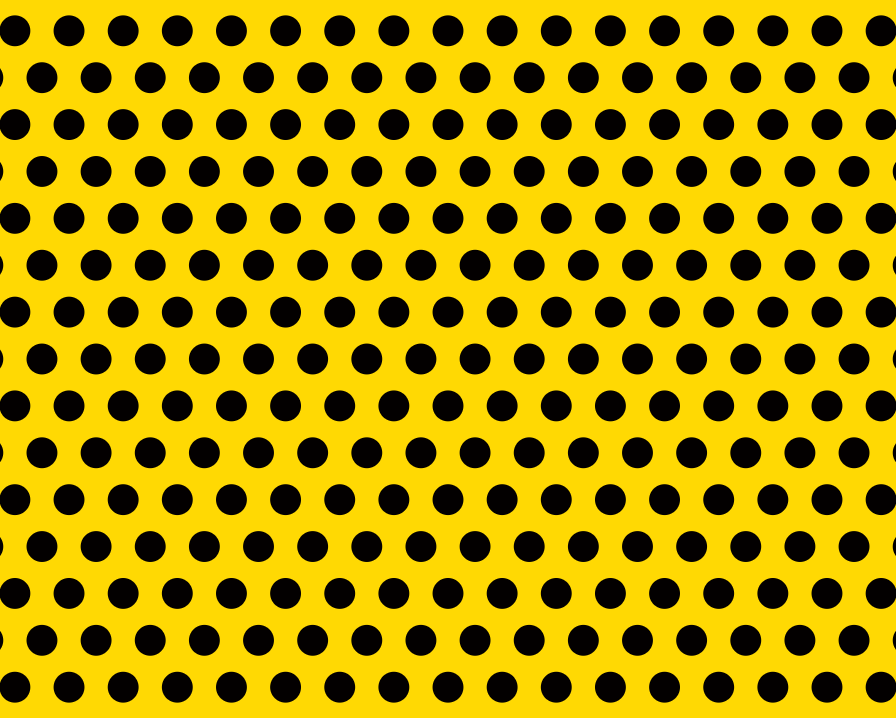
A Shadertoy shader for this pattern:

```glsl
// Black polka dots on bright yellow, packed in a triangular lattice.
// Space is scaled so neighbouring dots lie one unit apart; every other row
// is shifted by half a unit, and each dot is the distance to its cell centre.

// Signed distance to the nearest dot, in units of the dot spacing.
float dotLattice(vec2 p, float radius) {
    float rowHeight = 0.5 * sqrt(3.0);
    float row = floor(p.y / rowHeight + 0.5);
    float shift = 0.5 * mod(row + 1.0, 2.0);   // the middle row is shifted
    vec2 cell = vec2(fract(p.x + shift + 0.5) - 0.5, p.y - row * rowHeight);
    return length(cell) - radius;
}

void mainImage(out vec4 fragColor, in vec2 fragCoord) {
    // Centred coordinates, with 16.55 dot spacings across the width
    float scale = 16.55 / iResolution.x;
    vec2 p = (fragCoord - 0.5 * iResolution.xy) * scale;

    // Coverage with an edge one pixel wide
    float coverage = clamp(0.5 - dotLattice(p, 0.285) / scale, 0.0, 1.0);

    vec3 yellow = vec3(1.0, 0.85, 0.01);
    vec3 black = vec3(0.01, 0.0, 0.0);
    fragColor = vec4(mix(yellow, black, coverage), 1.0);
}
```
